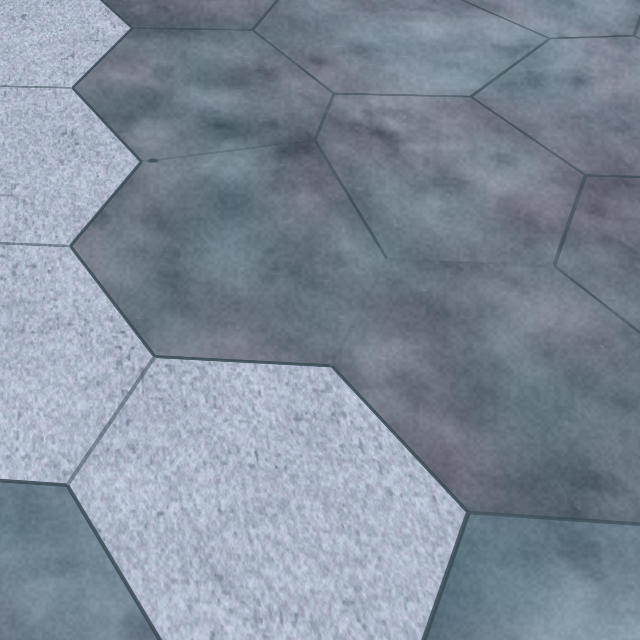
Reproduce this texture procedurally as a WebGL 1 fragment shader.

```glsl
precision highp float;
// Worn hexagonal paving in perspective: a path of pale speckled slabs beside mottled grey ones.
uniform vec2 u_resolution;

#define ACROSS vec3(0.2409, -0.0209, -0.018)   // ground x axis, projected
#define AWAY   vec3(0.0155, 0.2485, 0.1196)    // ground y axis, projected
#define ORIGIN vec3(0.3529, 0.6057, 1.0)       // ground origin, projected
#define GREY   vec3(0.435, 0.472, 0.523)
#define TEAL   vec3(0.425, 0.497, 0.552)
#define PALE   vec3(0.682, 0.718, 0.788)
#define JOINT  vec3(0.22, 0.29, 0.32)
#define JOINT_HALF_WIDTH 0.007
#define MOTTLE 0.30
#define SPECKLE 0.24
#define SPECKLE_SCALE 46.0

const float SQRT3 = 1.7320508;
const float SIXTH_TURN = 1.0471976;

float hash(vec2 p) {
  return fract(sin(dot(p, vec2(127.1, 311.7))) * 43758.5453);
}

float noise(vec2 p) {
  vec2 i = floor(p), f = fract(p);
  f = f * f * (3.0 - 2.0 * f);
  return mix(mix(hash(i), hash(i + vec2(1.0, 0.0)), f.x),
             mix(hash(i + vec2(0.0, 1.0)), hash(i + 1.0), f.x), f.y);
}

float fbm(vec2 p) {
  float sum = 0.0, amp = 0.5;
  for (int i = 0; i < 5; i++) {
    sum += amp * noise(p);
    p = mat2(1.6, 1.2, -1.2, 1.6) * p + 7.3;
    amp *= 0.5;
  }
  return sum;
}

// Solve the perspective projection for the ground position
vec2 toGround(vec2 p) {
  vec2 a = ACROSS.xy - p * ACROSS.z;
  vec2 b = AWAY.xy - p * AWAY.z;
  vec2 r = p - ORIGIN.xy;
  return vec2(r.x * b.y - r.y * b.x, a.x * r.y - a.y * r.x) / (a.x * b.y - a.y * b.x);
}

// Pull two slab corners out of place; cones keep the joints straight
vec2 shiftCorners(vec2 g) {
  vec2 q = g;
  for (int i = 0; i < 8; i++) {
    float nearCorner = max(0.0, 1.0 - distance(q, vec2(0.5, 0.5 * SQRT3)));
    float farCorner = max(0.0, 1.0 - distance(q, vec2(2.5, 1.5 * SQRT3)));
    q = g - vec2(0.26, 0.30) * nearCorner - vec2(0.34, -0.06) * farCorner;
  }
  return q;
}

// Centre of the flat-topped hexagon with unit sides that holds q
vec2 hexCentre(vec2 q) {
  vec2 s = vec2(3.0, SQRT3);
  vec2 a = s * floor(q / s + 0.5);
  vec2 b = s * (floor(q / s) + 0.5);
  return distance(q, a) < distance(q, b) ? a : b;
}

// The pale path runs down one column, then turns into the next
float isPale(vec2 c) {
  bool column = c.x < -1.0 && c.y > -1.5;
  bool turn = distance(c, vec2(0.0, -SQRT3)) < 0.5;
  return (column || turn) ? 1.0 : 0.0;
}

vec3 greySlab(vec2 q, vec2 c, vec2 p, float edge) {
  float mottle = fbm(q * 2.6 + 11.0) - 0.48;
  float stain = smoothstep(0.56, 0.78, fbm(q * 3.7 + c * 5.0 + 31.0));
  float fleck = smoothstep(0.88, 0.98, noise(q * 24.0)) * noise(q * 5.0);
  vec3 col = mix(GREY, TEAL + 0.06 * (p.x - 0.3), step(c.y, -2.2));
  col += 0.055 * smoothstep(0.55, 1.0, p.y) * smoothstep(0.1, 0.8, p.x) * vec3(0.8, 1.0, 1.0);
  col += 0.025 * (hash(floor(c * 2.0 + 0.5)) - 0.5);
  col += MOTTLE * mottle + 0.05 * fleck - 0.06 * stain;
  col += vec3(0.05, -0.02, 0.0) * (noise(q * 2.0 + 4.0) - 0.5);
  col -= 0.045 * (1.0 - smoothstep(0.0, 0.3, edge)) * noise(q * 3.0 + 8.0);
  return col + 0.05 * (noise(p * 190.0) - 0.5);
}

vec3 paleSlab(vec2 q, vec2 p) {
  vec2 s = q * vec2(1.25, 0.75) * SPECKLE_SCALE;
  float grain = 0.6 * noise(s) + 0.4 * noise(s * 2.1 + 9.0) - 0.5;
  float pit = smoothstep(0.68, 0.95, noise(s * 0.75 + 21.0)) * noise(q * 6.0);
  vec3 col = PALE + SPECKLE * grain - 0.17 * pit;
  col += 0.09 * (fbm(q * 3.0) - 0.48);
  return col + vec3(0.03, -0.01, 0.02) * (noise(p * 150.0) - 0.5);
}

void main() {
  vec2 p = gl_FragCoord.xy / u_resolution;
  vec2 g = toGround(p);
  vec2 q = shiftCorners(g);
  vec2 c = hexCentre(q), local = q - c, l = abs(local);
  float edge = 0.5 * SQRT3 - max(l.y, 0.5 * (SQRT3 * l.x + l.y));
  float pixel = 4.2 * (1.0 + ACROSS.z * g.x + AWAY.z * g.y) / min(u_resolution.x, u_resolution.y);

  // Slab across the nearest joint
  float angle = (floor(atan(local.y, local.x) / SIXTH_TURN) + 0.5) * SIXTH_TURN;
  vec2 facing = vec2(cos(angle), sin(angle));
  float pale = isPale(c), palePair = pale + isPale(c + SQRT3 * facing);

  vec3 col = mix(greySlab(q, c, p, edge), paleSlab(q, p), pale);

  // Joints: dark beside the path, partly worn away between grey slabs
  float rising = step(0.2, facing.x * facing.y);
  float kept = max(rising, smoothstep(0.9, 1.1, distance(c + 0.5 * SQRT3 * facing, vec2(0.75, 0.25))));
  float strength = palePair > 0.5 ? 0.85 : mix(0.1, 0.65, kept) * (0.6 + 0.6 * noise(q * 5.0));
  if (palePair > 1.5) strength = 0.5;
  float joint = 1.0 - smoothstep(JOINT_HALF_WIDTH, JOINT_HALF_WIDTH + 1.3 * pixel, edge);
  col = mix(col, JOINT, joint * strength);

  // Small chip at a corner
  float chip = length((p - vec2(0.239, 0.749)) * vec2(1.0, 2.5));
  col = mix(col, JOINT, 0.8 * (1.0 - smoothstep(0.005, 0.011, chip)));

  gl_FragColor = vec4(col, 1.0);
}
```
